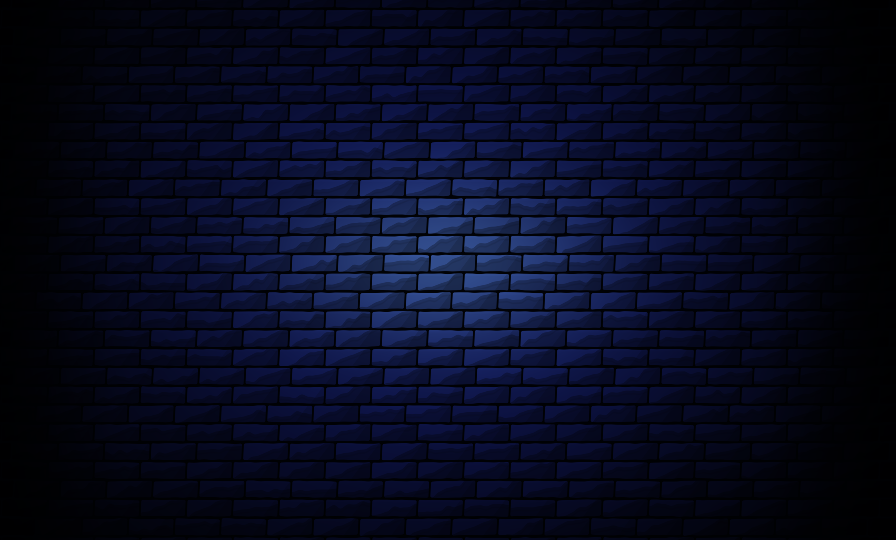
Reproduce this background procedurally as a Shadertoy shader.

```glsl
float hash(vec2 p) {
    vec3 q = fract(p.xyx * vec3(0.1031, 0.1030, 0.0973));
    q += dot(q, q.yzx + 33.33);
    return fract((q.x + q.y) * q.z);
}

float noise(vec2 p) {
    vec2 cell = floor(p), f = fract(p);
    f = f * f * (3.0 - 2.0 * f);
    return mix(mix(hash(cell), hash(cell + vec2(1, 0)), f.x),
               mix(hash(cell + vec2(0, 1)), hash(cell + vec2(1, 1)), f.x), f.y);
}

// Horizontal shift of the joints; the bond repeats every six rows
float rowShift(float row) {
    float r = mod(row, 6.0);
    if (mod(r, 2.0) < 0.5) return 0.03;
    return r < 2.0 ? 0.30 : (r < 4.0 ? 0.77 : 0.25);
}

float roundedBox(vec2 p, vec2 halfSize, float radius) {
    vec2 d = abs(p) - halfSize + radius;
    return length(max(d, 0.0)) + min(max(d.x, d.y), 0.0) - radius;
}

// Blue ambient falloff plus a paler elliptical glow
vec3 wallLight(vec2 p) {
    vec2 s = p * p;
    vec3 ambient = vec3(0.066, 0.098, 0.375) * exp(-s.x / 0.135 - s.y / 0.085);
    vec3 glow = vec3(0.130, 0.205, 0.175) * exp(-s.x / 0.027 - s.y / 0.0090);
    float sides = smoothstep(0.51, 0.34, abs(p.x));
    return (ambient + glow) * mix(0.15, 1.0, sides);
}

void mainImage(out vec4 fragColor, in vec2 fragCoord) {
    vec2 uv = fragCoord / iResolution.xy;
    vec3 light = wallLight((uv - vec2(0.495, 0.517)) * vec2(1.0, 0.6));

    // Brick grid, rows counted downward; local units are row heights
    vec2 grid = vec2(uv.x * 19.39, (1.0 - uv.y) * 28.66 - 0.467);
    float aa = 28.66 / iResolution.y;
    float row = floor(grid.y);
    grid.x -= rowShift(row);
    vec2 id = vec2(floor(grid.x), row) + 40.0;
    vec2 q = (fract(grid) - 0.5) * vec2(2.47, 1.0);
    float seed = hash(id), tilt = hash(id + 71.0), shade = hash(id + 137.0);

    // Slightly skewed brick outline with soft wobble
    vec2 skewed = q + vec2(0.05 * q.y, (tilt - 0.5) * 0.035 * q.x);
    skewed.y += 0.04 * (noise(q * 2.5 + id * 7.0) - 0.5);
    float outline = roundedBox(skewed, vec2(1.185, 0.435), 0.09);
    float brick = smoothstep(0.5 * aa, -0.5 * aa, outline);

    // Pale upper-left facet with a gently wavy diagonal border
    float wave = 0.34 * (noise(vec2(q.x * 2.6, 0.5) + id * 11.0) - 0.5);
    float border = q.y + mix(0.05, 0.50, tilt) * q.x + wave + mix(-0.08, 0.20, seed);
    float facet = smoothstep(0.5 * aa, -0.5 * aa, border);

    // Oblique dark end, fine crease and lit top rim
    float endCut = q.x + 0.75 * q.y - mix(0.40, 0.95, shade);
    float darkEnd = smoothstep(-0.5 * aa, 0.5 * aa, endCut);
    float crease = smoothstep(0.03 + aa, 0.0, abs(border - 0.18));
    float rim = smoothstep(-0.28, -0.38, q.y);

    float tone = mix(0.70, 1.0, facet) * mix(1.0, 0.86, darkEnd);
    tone *= 1.0 - 0.10 * crease;
    tone += 0.05 * rim;
    tone *= mix(0.94, 1.06, shade);

    vec3 mortar = vec3(0.0, 0.002, 0.010) + light * 0.02;
    fragColor = vec4(mix(mortar, light * tone, brick), 1.0);
}
```
